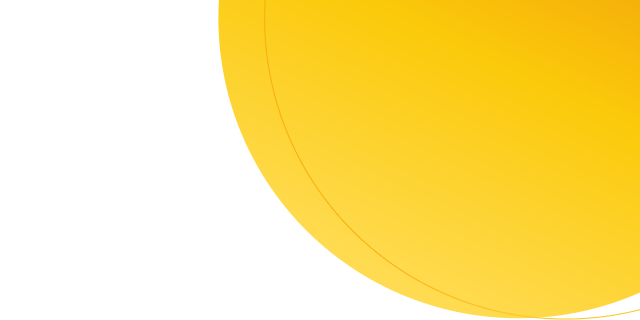
Write a WebGL 1 fragment shader that draws this background.

```glsl
precision highp float;
// A large golden disc rising off the top right of a white field, with a thin
// offset ring over it. Both are circle distance functions; the disc is filled
// by a three-stop slanted gradient. Lengths are in canvas heights.
uniform vec2 u_resolution;

float circleDistance(vec2 p, vec2 center, float radius) {
  return length(p - center) - radius;
}

// Pale yellow at the lower left, through gold, to amber at the upper right
vec3 goldGradient(vec2 p) {
  float t = dot(p, vec2(0.42, 0.907));
  vec3 pale = vec3(1.0, 0.86, 0.32);
  vec3 gold = vec3(0.984, 0.79, 0.04);
  vec3 amber = vec3(0.965, 0.69, 0.04);
  vec3 lower = mix(pale, gold, clamp((t - 0.62) / 0.76, 0.0, 1.0));
  return mix(lower, amber, clamp((t - 1.38) / 0.38, 0.0, 1.0));
}

void main() {
  vec2 p = gl_FragCoord.xy / u_resolution.y;
  float pixel = 1.0 / u_resolution.y;

  // Disc on white
  float disc = circleDistance(p, vec2(1.62, 0.943), 0.9375);
  float discCover = clamp(0.5 - disc / pixel, 0.0, 1.0);
  vec3 color = mix(vec3(1.0), goldGradient(p), discCover);

  // Hairline ring, orange at the left and yellower toward the right
  float ring = abs(circleDistance(p, vec2(1.767, 0.943), 0.94));
  float ringCover = clamp(0.5 + (0.0017 - ring) / pixel, 0.0, 1.0);
  vec3 ringColor = mix(vec3(0.975, 0.69, 0.06), vec3(0.98, 0.79, 0.16),
                       smoothstep(1.1, 1.8, p.x));
  color = mix(color, ringColor, ringCover);

  gl_FragColor = vec4(color, 1.0);
}
```
